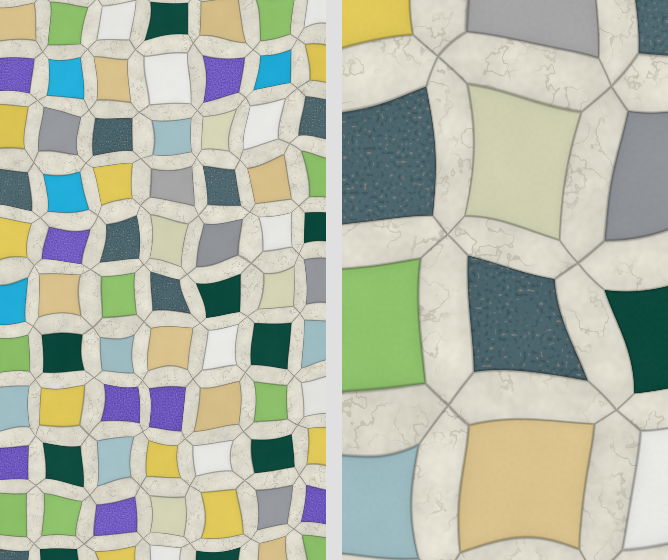
Left: the whole. Right: its middle third, enlarged.
A WebGL 1 fragment shader for this pattern:

```glsl
precision highp float;

uniform vec2 u_resolution;

const vec2 GRID = vec2(6.3, 10.24);
const vec2 GRID_OFFSET = vec2(0.25, 0.687);
const float SEAM_WIDTH = 0.014;

float hash(vec2 p) {
  return fract(sin(dot(p, vec2(127.1, 311.7))) * 43758.5);
}

vec2 gradient(vec2 cell) {
  float angle = 6.28318 * hash(cell);
  return vec2(cos(angle), sin(angle));
}

float gradientNoise(vec2 p) {
  vec2 i = floor(p);
  vec2 f = p - i;
  vec2 u = f * f * f * (f * (f * 6.0 - 15.0) + 10.0);
  vec2 e = vec2(1.0, 0.0);
  float a = dot(gradient(i), f);
  float b = dot(gradient(i + e), f - e);
  float c = dot(gradient(i + e.yx), f - e.yx);
  float d = dot(gradient(i + 1.0), f - 1.0);
  return mix(mix(a, b, u.x), mix(c, d, u.x), u.y);
}

float fbm(vec2 p) {
  float sum = 0.0;
  float amplitude = 0.6;
  for (int octave = 0; octave < 4; octave++) {
    sum += amplitude * gradientNoise(p);
    p = p * 2.03 + 17.3;
    amplitude *= 0.5;
  }
  return sum;
}

vec2 warpGrid(vec2 p, float amount) {
  vec2 q = p * 0.7;
  return p + amount * vec2(gradientNoise(q + 3.7), gradientNoise(q + 41.3));
}

// Strip half width along one tile side: random, tilted and slightly bulging
float sideInset(vec2 cell, float side, float t) {
  float base = mix(0.105, 0.165, hash(cell + side * 7.31));
  float tilt = (hash(cell + side * 3.17 + 50.0) - 0.5) * 0.09;
  return base * (1.0 + 0.7 * t * (1.0 - t)) + tilt * (t - 0.5);
}

// Evenly spread picks keep the shares of the colours steady
float tilePick(vec2 cell) {
  return fract(dot(cell, vec2(0.7549, 0.5698)) + 0.3 * hash(cell + 19.0));
}

vec3 tileColor(float pick) {
  if (pick < 0.08) return vec3(0.05, 0.29, 0.24);
  if (pick < 0.21) return vec3(0.30, 0.40, 0.43);
  if (pick < 0.35) return vec3(0.44, 0.35, 0.75);
  if (pick < 0.43) return vec3(0.90, 0.90, 0.89);
  if (pick < 0.49) return vec3(0.66, 0.66, 0.66);
  if (pick < 0.54) return vec3(0.58, 0.59, 0.61);
  if (pick < 0.62) return vec3(0.55, 0.75, 0.41);
  if (pick < 0.70) return vec3(0.87, 0.78, 0.34);
  if (pick < 0.80) return vec3(0.84, 0.75, 0.54);
  if (pick < 0.88) return vec3(0.83, 0.83, 0.71);
  if (pick < 0.95) return vec3(0.63, 0.75, 0.77);
  return vec3(0.13, 0.68, 0.85);
}

vec3 tileSurface(vec2 p, vec2 cell) {
  float pick = tilePick(cell);
  vec3 color = tileColor(pick) + (hash(cell + 83.0) - 0.5) * 0.03;
  float grain = gradientNoise(p * 37.0);
  color += 0.012 * grain + 0.02 * fbm(p * 3.0);
  // Slate carries warm flecks, purple carries pale grain
  if (pick >= 0.08 && pick < 0.21) {
    color = mix(color, vec3(0.62, 0.53, 0.48), 0.6 * smoothstep(0.3, 0.5, grain));
    color -= 0.05 * smoothstep(0.1, 0.45, -grain);
  } else if (pick >= 0.21 && pick < 0.35) {
    color += 0.12 * grain;
  }
  return color;
}

vec3 marbleSurface(vec2 p, vec2 strip) {
  vec2 q = p + 13.0 * vec2(hash(strip), hash(strip + 5.0));
  float cloud = fbm(q * 4.0);
  float vein = 1.0 - smoothstep(0.0, 0.05, abs(fbm(q * 5.0 + 9.0)));
  float patches = smoothstep(-0.25, 0.25, gradientNoise(q * 3.0 + 31.0));
  vec3 color = vec3(0.865, 0.855, 0.80) + 0.08 * cloud;
  color += (hash(strip + 27.0) - 0.5) * 0.03;
  color += 0.025 * gradientNoise(p * 21.0);
  return mix(color, vec3(0.70, 0.685, 0.62), 0.6 * vein * patches);
}

float seamMask(float distance, float pixel) {
  return 1.0 - smoothstep(0.0, max(SEAM_WIDTH, pixel), abs(distance));
}

void main() {
  vec2 uv = gl_FragCoord.xy / u_resolution;
  float pixel = GRID.y / u_resolution.y;
  vec2 flatGrid = uv * GRID + GRID_OFFSET;
  flatGrid.y -= 0.22 * smoothstep(0.6, 1.0, uv.x);
  vec2 p = warpGrid(flatGrid, 0.32);
  vec2 cell = floor(p);
  vec2 f = p - cell;

  // Depth is 0 on the lattice and 1 on the tile edge
  float depthX = min(f.x / sideInset(cell, 1.0, f.y), (1.0 - f.x) / sideInset(cell, 2.0, f.y));
  float depthY = min(f.y / sideInset(cell, 3.0, f.x), (1.0 - f.y) / sideInset(cell, 4.0, f.x));
  float edge = (min(depthX, depthY) - 1.0) * 0.14;
  float miter = (depthX - depthY) * 0.1;

  vec2 strip = depthX < depthY ? vec2(floor(p.x + 0.5), cell.y) : vec2(cell.x, floor(p.y + 0.5)) + 60.0;
  float inside = smoothstep(-0.5 * pixel, 0.5 * pixel, edge);
  vec3 color = mix(marbleSurface(flatGrid, strip), tileSurface(flatGrid, cell), inside);

  // Soft shade beside the joints, then the thin joints themselves
  float joint = min(abs(edge), mix(abs(miter), 1.0, inside));
  color *= 1.0 - 0.06 * exp(-joint * 32.0);
  float seam = max(seamMask(edge, pixel), seamMask(miter, pixel) * (1.0 - inside));
  color = mix(color, color * 0.62, 0.7 * seam);
  gl_FragColor = vec4(clamp(color, 0.0, 1.0), 1.0);
}
```
